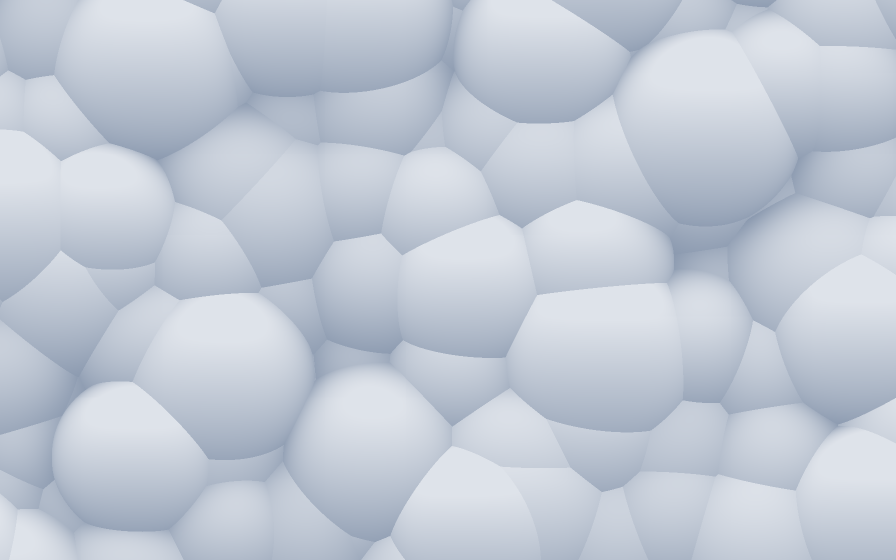
Give the GLSL for this background, as a WebGL 1 fragment shader.

```glsl
precision highp float;
// A wall of packed, matte, pale blue-grey balls lit softly from above.
// Jittered grid spheres are merged as a height field (highest one wins);
// each visible point is then darkened by its depth and by crowding spheres.

uniform vec2 u_resolution;

const float SPACING = 0.145;         // grid step, in canvas heights
const float JITTER = 0.80;           // share of a cell a centre may roam
const float RADIUS_MIN = 0.125;
const float RADIUS_MAX = 0.190;
const float DEPTH_RANGE = 0.150;     // spread of centres towards the viewer
const float FLOOR_DEPTH = -0.02;
const float LIGHT_BASE = 0.84;
const float LIGHT_SLOPE = 0.64;      // brightening of upward-facing sides
const float DEEP_LIGHT = 0.62;       // light left at the deepest points
const float DEEP_HEIGHT = 0.08;
const float OPEN_HEIGHT = 0.28;
const float OCCLUSION = 0.95;
const float OCCLUSION_REACH = 0.050;
const vec3 SHADE_COLOR = vec3(0.52, 0.58, 0.67);
const vec3 LIGHT_COLOR = vec3(0.855, 0.875, 0.905);
const int SAMPLES = 2;               // antialiasing grid per axis

vec4 hash4(vec2 cell) {
  vec4 q = fract(cell.xyxy * vec4(0.1031, 0.1030, 0.0973, 0.1099));
  q += dot(q, q.wzxy + 33.33);
  return fract((q.xxyz + q.yzzw) * q.zywx);
}

// Sphere of a grid cell: centre in xyz, radius in w.
vec4 cellSphere(vec2 cell) {
  vec4 rnd = hash4(cell + 71.0);
  vec2 center = (cell + 0.5 + JITTER * (rnd.xy - 0.5)) * SPACING;
  return vec4(center, DEPTH_RANGE * rnd.z, mix(RADIUS_MIN, RADIUS_MAX, rnd.w));
}

// Light reaching a surface point past the neighbouring spheres.
float visibility(vec3 point, vec3 normal, vec2 home) {
  float visible = 1.0;
  for (int y = -2; y <= 2; y++) {
    for (int x = -2; x <= 2; x++) {
      vec4 ball = cellSphere(home + vec2(float(x), float(y)));
      vec3 toBall = ball.xyz - point;
      float dist = length(toBall);
      vec3 dir = toBall / dist;
      float gap = max(dist - ball.w, 0.0);
      float facing = smoothstep(0.15, 0.85, 0.5 + 0.5 * dot(normal, dir));
      float overhead = (0.62 + 0.38 * dir.y) * smoothstep(-0.9, 0.0, dir.z);
      visible *= 1.0 - OCCLUSION * facing * overhead * exp(-gap / OCCLUSION_REACH);
    }
  }
  return visible;
}

vec3 shade(vec2 p) {
  vec2 home = floor(p / SPACING);
  float height = FLOOR_DEPTH;
  vec3 normal = vec3(0.0, 0.0, 1.0);

  // Find the sphere nearest to the viewer.
  for (int y = -2; y <= 2; y++) {
    for (int x = -2; x <= 2; x++) {
      vec4 ball = cellSphere(home + vec2(float(x), float(y)));
      vec2 offset = p - ball.xy;
      float rise2 = ball.w * ball.w - dot(offset, offset);
      float rise = sqrt(max(rise2, 0.0));
      if (rise2 > 0.0 && ball.z + rise > height) {
        height = ball.z + rise;
        normal = vec3(offset, rise) / ball.w;
      }
    }
  }

  float light = LIGHT_BASE + LIGHT_SLOPE * normal.y;
  light *= mix(DEEP_LIGHT, 1.0, smoothstep(DEEP_HEIGHT, OPEN_HEIGHT, height));
  light *= visibility(vec3(p, height), normal, home);
  return mix(SHADE_COLOR, LIGHT_COLOR, clamp(light, -0.10, 1.05));
}

void main() {
  vec3 color = vec3(0.0);
  for (int j = 0; j < SAMPLES; j++) {
    for (int i = 0; i < SAMPLES; i++) {
      vec2 shift = (vec2(float(i), float(j)) + 0.5) / float(SAMPLES) - 0.5;
      color += shade((gl_FragCoord.xy + shift) / u_resolution.y);
    }
  }
  gl_FragColor = vec4(color / float(SAMPLES * SAMPLES), 1.0);
}
```
